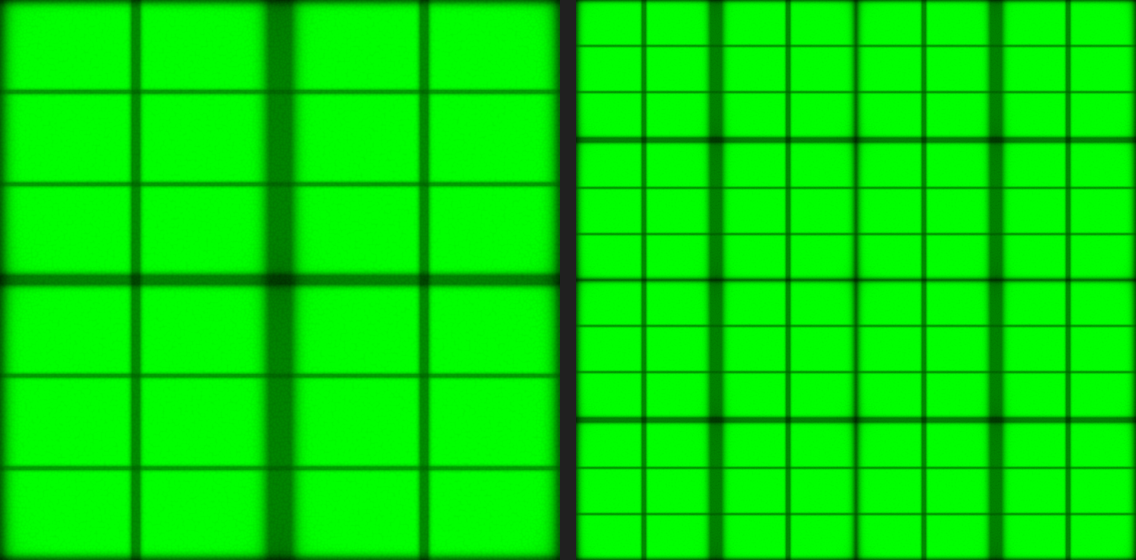
Left: one tile. Right: repeated 2 by 2.
Reproduce this pattern procedurally as a three.js fragment shader.

```glsl
varying vec2 vUv;

vec2 hash2(vec2 cell) {
  vec2 h = vec2(dot(cell, vec2(127.1, 311.7)), dot(cell, vec2(269.5, 183.3)));
  return fract(sin(h) * 43758.5);
}

// Distance to the nearest scattered point, wrapping after `count` cells
float cellular(vec2 uv, float count) {
  vec2 p = uv * count;
  vec2 base = floor(p);
  float nearest = 2.0;
  for (int j = -1; j <= 1; j++) {
    for (int i = -1; i <= 1; i++) {
      vec2 cell = base + vec2(float(i), float(j));
      vec2 point = cell + hash2(mod(cell, count));
      nearest = min(nearest, distance(p, point));
    }
  }
  return nearest;
}

// Light left beside a bar: flat core, then a soft shadow fading outwards
float bar(float dist, float halfWidth, float reach, float depth) {
  float outside = max(abs(dist) - halfWidth, 0.0) / reach;
  return 1.0 - depth * exp(-outside * sqrt(outside + 0.2));
}

void main() {
  // Mirrored position: 0 on the middle bars, 0.5 on the outer edges
  vec2 m = abs(vUv - 0.5);

  // Upright bars: wide middle, narrow dividers, soft outer edge
  float upright = bar(m.x, 0.0185, 0.015, 0.5)
                * bar(m.x - 0.2575, 0.006, 0.005, 0.47)
                * bar(m.x - 0.5, 0.001, 0.015, 0.58);

  // Level bars: medium middle and soft outer edge
  float level = bar(m.y, 0.007, 0.007, 0.5)
              * bar(m.y - 0.5, 0.001, 0.009, 0.55);

  // Two thin dividers in each half, weaker where uprights are dark
  float thin = bar(m.y - 0.171, 0.002, 0.0035, 0.4)
             * bar(m.y - 0.336, 0.002, 0.0035, 0.4);
  float light = upright * level * mix(1.0, thin, upright);

  // Dimmed corners of the four panels
  vec2 corner = abs(fract(vUv * 2.0) - 0.5) * 2.0;
  light *= 1.0 - 0.15 * pow(corner.x * corner.y, 6.0);

  // Fine grain
  light += 0.05 * (0.45 - cellular(vUv, 192.0));

  gl_FragColor = vec4(0.0, clamp(light, 0.0, 1.0), 0.0, 1.0);
}
```
